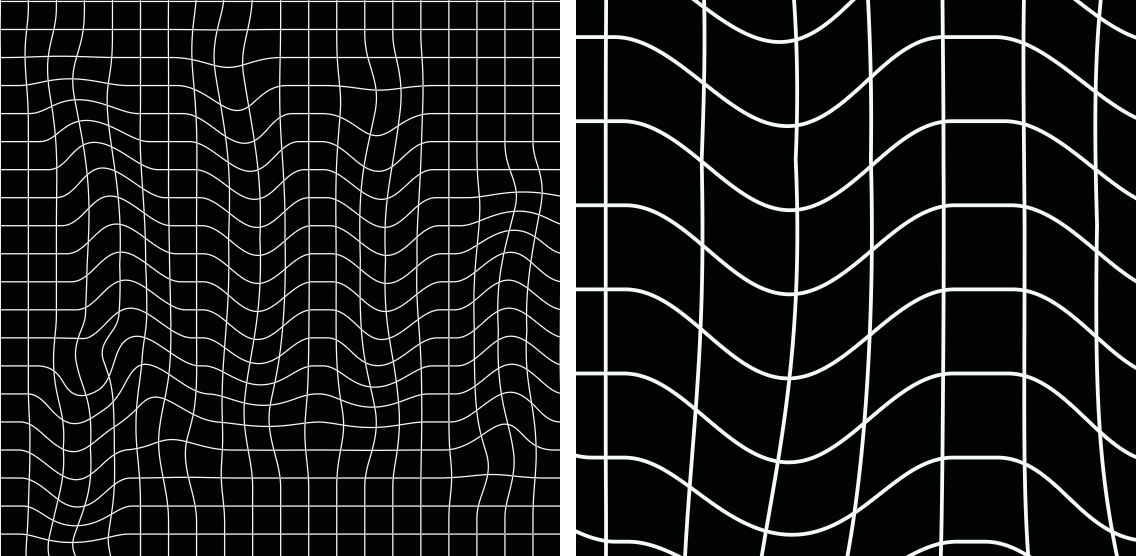
Left, the full canvas; right, a detail of the centre.
Write a Shadertoy shader that draws this background.

```glsl
// A thin white square grid on black, bent by a few long smears.
// Each smear lifts or lowers the rows along a slanted path and sways
// the columns; lines are drawn by distance in the warped coordinates.

const float PI = 3.14159265;
const float CELL = 0.05006;
const float HALF_LINE = 0.00113;
const int SMEARS = 5;
const vec3 BACKGROUND = vec3(0.008, 0.016, 0.015);
const vec3 LINE_COLOUR = vec3(0.96, 0.975, 0.97);

// Cosine bump: one at the centre, zero beyond the radius.
float bump(float x, float radius) {
    return 0.5 + 0.5 * cos(PI * min(abs(x) / radius, 1.0));
}

// Plateau that fades out between the inner and outer reach.
float plateau(float x, float inner, float outer) {
    return 1.0 - smoothstep(inner, outer, abs(x));
}

// Displacement of the grid caused by smear number i.
vec2 smear(vec2 p, float i) {
    vec2 centre = vec2(fract(0.22 + 0.23 * i), 0.52 + 0.09 * i - 0.043 * i * i);
    float reach = 0.40 - 0.012 * i * i;
    float slant = 0.28 - 0.2 * i + 0.025 * i * i;
    float lift = mod(i, 3.0) < 0.5 ? 1.0 : -1.0;
    float turn = mod(floor(i * 0.5), 2.0) * 2.0 - 1.0;

    // Position along and across the gently winding path.
    float along = (p.y - centre.y) / reach;
    float path = centre.x - slant * (p.y - centre.y) + 0.012 * sin(4.0 * along + i);
    float across = p.x - path;

    float rise = lift * 0.053 * bump(across, 0.098) * plateau(along, 0.45, 1.0);
    float sway = -turn * cos(PI * along) * mix(0.013, 0.030, min(abs(along), 1.0));
    sway *= bump(across, 0.11) * plateau(along, 0.75, 1.15);
    return vec2(sway, rise);
}

// Sum of all smears.
vec2 warp(vec2 p) {
    vec2 shift = vec2(0.0);
    for (int i = 0; i < SMEARS; i++) shift += smear(p, float(i));
    return shift;
}

// Coverage of the lines where g is a whole number, at even thickness.
float gridLine(float g, float pixel) {
    float slope = length(vec2(dFdx(g), dFdy(g))) / pixel;
    float dist = abs(fract(g + 0.5) - 0.5) / max(slope, 0.001);
    return clamp((HALF_LINE - dist) / pixel + 0.5, 0.0, 1.0);
}

void mainImage(out vec4 fragColor, in vec2 fragCoord) {
    float pixel = 1.0 / iResolution.x;
    vec2 p = fragCoord * pixel;
    float top = iResolution.y * pixel;

    // Columns start at the left edge, rows just below the top edge.
    vec2 grid = (p - warp(p) - vec2(0.0006, top - 0.0026)) / CELL;

    float cover = max(gridLine(grid.x, pixel), gridLine(grid.y, pixel));
    fragColor = vec4(mix(BACKGROUND, LINE_COLOUR, cover), 1.0);
}
```
